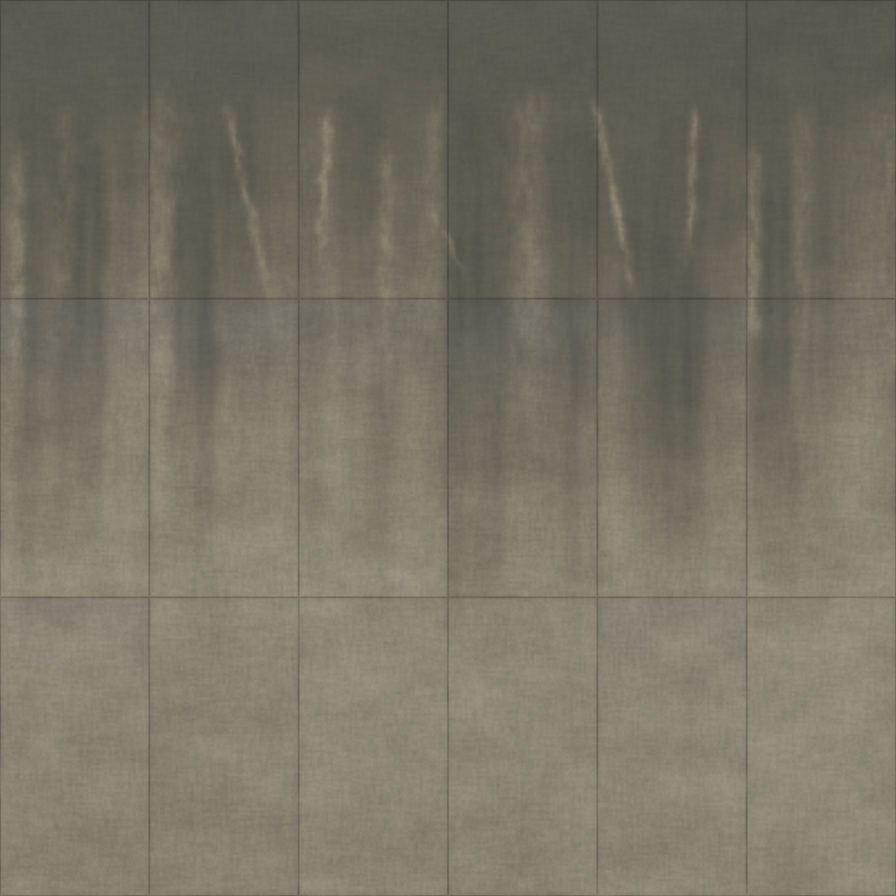
This texture is drawn by a Shadertoy shader. Its source:

```glsl
// Weathered concrete wall of 6 by 3 tall panels, damp at the top with dark runs and chalky drips.

float hash(vec2 p) {
    vec3 q = fract(vec3(p.xyx) * 0.1031);
    q += dot(q, q.yzx + 33.33);
    return fract((q.x + q.y) * q.z);
}

float noise(vec2 p) {
    vec2 i = floor(p), f = fract(p);
    f = f * f * (3.0 - 2.0 * f);
    return mix(mix(hash(i), hash(i + vec2(1, 0)), f.x),
               mix(hash(i + vec2(0, 1)), hash(i + vec2(1, 1)), f.x), f.y);
}

float fbm(vec2 p) {
    float sum = 0.0, amp = 0.53;
    for (int i = 0; i < 4; i++) {
        sum += amp * noise(p);
        p = p * 2.03 + 17.3;
        amp *= 0.5;
    }
    return sum;
}

// Soft dark run: flat across, ragged at the sides, fading at its foot
float dampRun(vec2 p, float x, float halfWidth, float foot) {
    float d = abs(p.x - x + 0.022 * (fbm(p * vec2(16, 12)) - 0.5));
    float side = 1.0 - smoothstep(halfWidth - 0.010, halfWidth + 0.010, d);
    float along = smoothstep(0.08, 0.24, p.y) * (1.0 - smoothstep(foot - 0.34, foot, p.y));
    return side * along * (0.65 + 0.5 * noise(p * vec2(90, 4)));
}

// Pale mineral drip from a down to b, broken up along its length
float chalkDrip(vec2 p, vec2 a, vec2 b, float width) {
    float s = (p.y - a.y) / (b.y - a.y);
    float d = p.x - mix(a.x, b.x, s) + 0.010 * (fbm(p * vec2(40, 60)) - 0.5);
    float along = smoothstep(0.0, 0.12, s) * (1.0 - smoothstep(0.55, 1.0, s));
    return exp(-d * d / (width * width)) * along * (0.1 + 1.3 * fbm(p * vec2(130, 55)));
}

void mainImage(out vec4 fragColor, in vec2 fragCoord) {
    vec2 uv = fragCoord / iResolution.xy;
    vec2 p = vec2(uv.x, 1.0 - uv.y);  // y runs down the wall
    vec2 grid = p * vec2(6, 3);
    vec2 panel = floor(grid), cell = fract(grid);

    // Damp gradient with a streaky lower edge
    float streak = fbm(p * vec2(26, 1.8) + 5.0) - 0.5;
    float tone = 0.06 + 0.80 * smoothstep(0.06, 0.72, p.y + 0.20 * streak);
    tone -= 0.10 * smoothstep(0.85, 1.0, p.y);
    tone += 0.28 * streak * smoothstep(0.08, 0.2, p.y) * (1.0 - smoothstep(0.4, 0.8, p.y));

    // Dark runs, recurring along the wall
    float damp = dampRun(p, 0.535, 0.032, 0.82);
    for (int i = 0; i < 2; i++) {
        float k = float(i);
        damp += dampRun(p, 0.09 + 0.65 * k, 0.028 + 0.020 * k, 0.72);
        damp += dampRun(p, 0.215 + 0.65 * k, 0.025, 0.70 + 0.04 * k);
        damp += 0.6 * dampRun(p, 0.03 + 0.61 * k, 0.008, 0.84);
    }
    tone -= 0.32 * min(damp, 1.2) * smoothstep(-0.1, 0.4, tone);

    // Chalky drips and wider pale washes, recurring along the wall
    float chalk = 0.0;
    for (int i = -1; i < 2; i++) {
        float x = 0.41 * float(i);
        chalk += chalkDrip(p, vec2(0.25 + x, 0.10), vec2(0.31 + x, 0.38), 0.0055);
        chalk += chalkDrip(p, vec2(0.367 + x, 0.11), vec2(0.355 + x, 0.33), 0.0055);
        chalk += 0.8 * chalkDrip(p, vec2(0.43 + x, 0.15), vec2(0.432 + x, 0.48), 0.010);
        chalk += 0.5 * chalkDrip(p, vec2(0.485 + x, 0.10), vec2(0.48 + x, 0.46), 0.013);
        chalk += 0.6 * chalkDrip(p, vec2(0.59 + x, 0.08), vec2(0.59 + x, 0.52), 0.024);
    }
    chalk += 0.6 * chalkDrip(p, vec2(0.48, 0.23), vec2(0.53, 0.33), 0.004);
    tone += 0.52 * chalk;

    // Mottling, fine cloth-like grain and per-panel shade
    float blotch = fbm(p * vec2(17, 25) + panel * 7.0) - 0.5;
    float weave = noise(p * vec2(340, 75)) + noise(p * vec2(65, 340)) - 1.0;
    float grain = noise(p * 400.0) - 0.5;
    float dry = smoothstep(0.0, 0.8, tone);
    tone += (0.38 * blotch + 0.11 * weave + 0.13 * grain) * (0.45 + 0.55 * dry);
    tone += 0.08 * (hash(panel + 3.0) - 0.5);

    // Worn pale band along the foot of each panel
    float foot = smoothstep(0.82, 0.96, cell.y + 0.12 * blotch);
    tone += 0.18 * foot * dry * (fbm(p * vec2(50, 70)) - 0.25);

    vec3 color = mix(vec3(0.35, 0.34, 0.30), vec3(0.59, 0.56, 0.485), clamp(tone, -0.15, 1.18));

    // Faint grey bloom below each joint, varying by panel
    float bloom = (1.0 - smoothstep(0.0, 0.45, cell.y)) * hash(panel + 11.0);
    color = mix(color, vec3(dot(color, vec3(0.333))), 0.3 * bloom);

    // Thin dark joints with a soft grimy shoulder
    vec2 gap = (0.5 - abs(cell - 0.5)) / vec2(6, 3);
    float joint = min(gap.x, gap.y), px = 1.0 / iResolution.y;
    float line = 1.0 - smoothstep(0.0008 - 0.5 * px, 0.0008 + px, joint);
    color *= 1.0 - 0.19 * line * (0.6 + 0.6 * noise(p * 40.0));
    color *= 1.0 - 0.035 * exp(-joint / 0.004);

    fragColor = vec4(color, 1.0);
}
```
